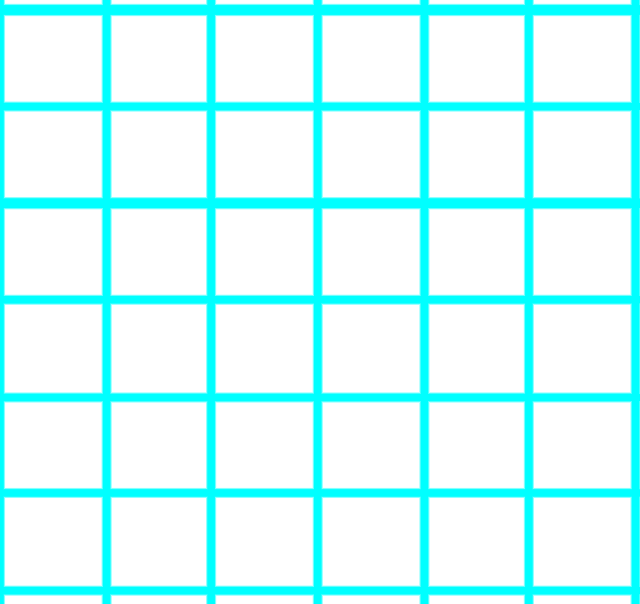
Reproduce this pattern procedurally as a WebGL 2 fragment shader.

```glsl
#version 300 es
precision highp float;
// Cyan grid on white, six by six cells, with line edges snapped to a coarse raster.

uniform vec2 u_resolution;
out vec4 fragColor;

const vec3 PAPER = vec3(1.0);
const vec3 INK = vec3(0.0, 1.0, 1.0);

const vec2 RASTER = vec2(288.0, 272.0);  // raster steps across and down the canvas
const float COLUMN_PITCH = 47.667;       // spacing of upright lines, in steps
const float COLUMN_WIDTH = 4.0;          // width of upright lines, in steps
const float ROW_TOP = 2.0;               // upper edge of the first level line
const float ROW_TOP_PITCH = 43.667;
const float ROW_BOTTOM = 6.5;            // lower edge, rounded apart from the upper
const float ROW_BOTTOM_PITCH = 43.58;
const float SOFTNESS = 1.0;              // width of the edge ramp, in steps

float snap(float v) {
    return floor(v + 0.5);
}

// Coverage of a band between two edges, with a linear ramp at each.
float band(float p, float low, float high, float ramp) {
    float inside = min(p - low, high - p);
    return clamp(inside / ramp + 0.5, 0.0, 1.0);
}

float columnLine(float x, float ramp) {
    float center = snap(snap(x / COLUMN_PITCH) * COLUMN_PITCH);
    float halfWidth = 0.5 * COLUMN_WIDTH;
    return band(x, center - halfWidth, center + halfWidth, ramp);
}

// Separate rounding of the two edges makes some level lines one step thicker.
float rowLine(float y, float ramp) {
    float middle = 0.5 * (ROW_TOP + ROW_BOTTOM);
    float row = snap((y - middle) / ROW_TOP_PITCH);
    float top = snap(ROW_TOP + row * ROW_TOP_PITCH);
    float bottom = snap(ROW_BOTTOM + row * ROW_BOTTOM_PITCH);
    return band(y, top, bottom, ramp);
}

void main() {
    // Raster position, measured down from the upper left corner.
    vec2 uv = gl_FragCoord.xy / u_resolution;
    vec2 p = vec2(uv.x, 1.0 - uv.y) * RASTER;

    // Keep the ramp at least one output pixel wide.
    vec2 ramp = max(vec2(SOFTNESS), RASTER / u_resolution);

    float ink = max(columnLine(p.x, ramp.x), rowLine(p.y, ramp.y));
    fragColor = vec4(mix(PAPER, INK, ink), 1.0);
}
```
